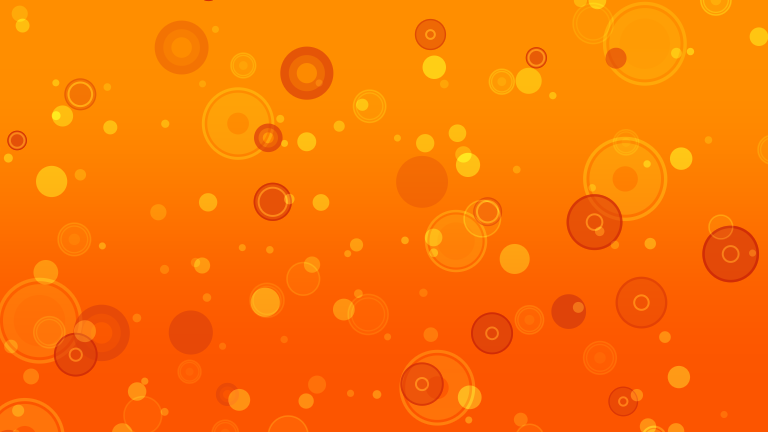
Reproduce this background procedurally as a WebGL 2 fragment shader.

```glsl
#version 300 es
precision highp float;

uniform vec2 u_resolution;
out vec4 fragColor;

const vec3 GLOW = vec3(0.1, 0.25, 0.08);
const vec3 EMBER = vec3(0.86, 0.25, 0.04);

float hash(float n) {
    return fract(sin(n * 12.9898) * 43758.5453);
}

// Antialiased coverage; distances are in canvas heights
float disc(float d, float radius) {
    return clamp(0.5 + (radius - d) * u_resolution.y, 0.0, 1.0);
}

float ring(float d, float radius, float width) {
    return disc(abs(d - radius), 0.5 * width);
}

// Evenly spread points with jitter, slightly overlapping the borders
vec2 scatter(float i, vec2 start, float jitter) {
    vec2 noise = vec2(hash(i + start.x * 71.0), hash(i + start.y * 37.0 + 5.3)) - 0.5;
    vec2 spot = fract(start + i * vec2(0.7549, 0.5698) + jitter * noise);
    return (spot * 1.06 - 0.03) * vec2(u_resolution.x / u_resolution.y, 1.0);
}

void main() {
    vec2 p = gl_FragCoord.xy / u_resolution.y;
    vec3 color = mix(vec3(0.99, 0.335, 0.0), vec3(1.0, 0.555, 0.0), smoothstep(0.12, 0.85, p.y));

    // Large light targets, some with an open centre
    for (float i = 0.0; i < 7.0; i++) {
        float r = mix(0.06, 0.1, hash(i + 2.7));
        float d = length(p - scatter(i, vec2(0.06, 0.02), 0.08));
        float open = step(0.6, hash(i + 8.1));
        float light = 0.85 * ring(d, 0.96 * r, 0.08 * r) + 0.6 * disc(d, 0.85 * r);
        light -= mix(0.14 * disc(d, 0.6 * r), 0.5 * disc(d, 0.3 * r), open);
        color += GLOW * light * mix(0.9, 0.5, p.y) * mix(0.8, 1.1, hash(i + 4.4));
    }

    // Red discs: plain, grooved or thick rings
    for (float i = 0.0; i < 25.0; i++) {
        float r = mix(0.022, 0.066, pow(hash(i + 31.2), 1.2));
        float d = length(p - scatter(i, vec2(0.21, 0.78), 0.2));
        float kind = hash(i + 47.9);
        float strength = mix(0.25, 0.9, hash(i + 59.3));
        float fill = disc(d, r);
        if (kind < 0.2) {
            fill *= 1.0 - 0.4 * disc(d, 0.68 * r);
            fill *= 1.0 - 0.9 * disc(d, 0.38 * r);
        }
        color = mix(color, EMBER, fill * strength);
        if (kind > 0.4) {
            float groove = kind > 0.65 ? 0.74 : 0.28;
            color = mix(color, vec3(0.78, 0.12, 0.02), 0.85 * strength * ring(d, 0.96 * r, 0.09 * r));
            color += GLOW * 0.85 * ring(d, groove * r, 0.0045);
        }
    }

    // Faint outlined bubbles
    for (float i = 0.0; i < 24.0; i++) {
        float r = mix(0.026, 0.05, hash(i + 71.6));
        float d = length(p - scatter(i, vec2(0.43, 0.35), 0.25));
        float kind = hash(i + 83.5);
        float light = 0.18 * disc(d, r) + 0.5 * ring(d, r, 0.0035);
        light += 0.4 * ring(d, 0.82 * r, 0.003) * step(0.35, kind);
        light += 0.25 * disc(d, 0.35 * r) * step(0.6, kind);
        color += GLOW * light * mix(0.5, 1.2, hash(i + 97.1));
    }

    // Bright yellow discs, a few with a fine rim
    for (float i = 0.0; i < 21.0; i++) {
        float r = mix(0.021, 0.037, hash(i + 103.4));
        float d = length(p - scatter(i, vec2(0.11, 0.49), 0.25));
        float rimmed = step(0.8, hash(i + 117.7));
        float light = mix(disc(d, r), 0.75 * disc(d, 0.8 * r) + ring(d, r, 0.005), rimmed);
        color += GLOW * light * mix(0.7, 1.1, hash(i + 127.2));
    }

    // Small drifting dots
    for (float i = 0.0; i < 84.0; i++) {
        float r = mix(0.008, 0.022, pow(hash(i + 139.8), 2.0));
        float d = length(p - scatter(i, vec2(0.67, 0.13), 0.4));
        color += GLOW * disc(d, r) * mix(0.35, 0.95, hash(i + 151.6));
    }

    fragColor = vec4(clamp(color, 0.0, 1.0), 1.0);
}
```
